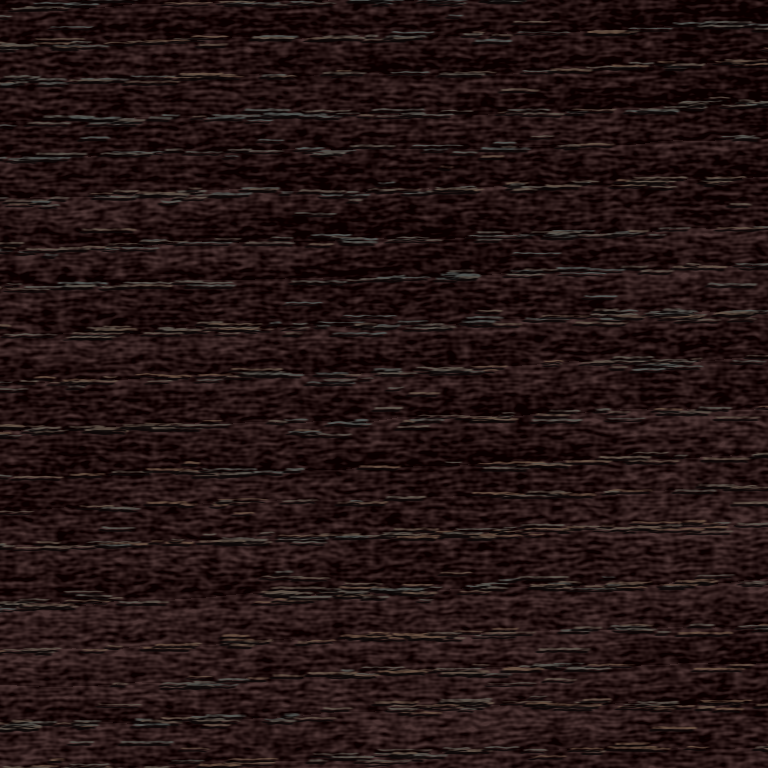
This texture is drawn by a WebGL 2 fragment shader. Its source:

```glsl
#version 300 es
precision highp float;
// Dark stained open-pored wood with a nearly horizontal grain.
// Growth rings and stretched gradient noise set the tone; thin dashes,
// scattered densely along each ring line, make the light, shadowed pores.

#define RINGS 18.0          // growth rings over the canvas height
#define TILT 0.03           // rise of the rings to the right
#define TONE 0.34           // mean brightness along the colour ramp
#define RING_CONTRAST 0.6
#define FIBRE_CONTRAST 1.25
#define FIBRE_SCALE vec2(42.0, 205.0)
#define PORE_CELL vec2(0.085, 0.0052)
#define PORE_SPREAD 0.0052  // distance of pores from the ring line
#define PORE_DENSITY 0.62
#define PORE_LAYERS 3

uniform vec2 u_resolution;
out vec4 fragColor;

const vec3 STAIN_DARK = vec3(0.08, 0.022, 0.022);
const vec3 STAIN_LIGHT = vec3(0.23, 0.15, 0.147);
const vec3 PORE_SHADOW = vec3(0.035, 0.02, 0.02);
const vec3 PORE_TAN = vec3(0.40, 0.31, 0.25);
const vec3 PORE_GREY = vec3(0.31, 0.33, 0.32);

// Integer hash of a lattice point, two values in 0..1
vec2 hash2(vec2 p) {
    uvec2 q = uvec2(ivec2(p)) * uvec2(1597334673u, 3812015801u);
    uint n = (q.x ^ q.y) * 1597334673u;
    n = (n ^ (n >> 15)) * 2246822519u;
    n ^= n >> 13;
    return vec2(n & 0xffffu, n >> 16) / 65535.0;
}

vec2 gradient(vec2 cell) {
    float angle = 6.28318 * hash2(cell).x;
    return vec2(cos(angle), sin(angle));
}

float gradientNoise(vec2 p) {
    vec2 i = floor(p), f = p - i;
    vec2 w = f * f * f * (f * (f * 6.0 - 15.0) + 10.0);
    vec2 e = vec2(1.0, 0.0);
    float low = mix(dot(gradient(i), f), dot(gradient(i + e), f - e), w.x);
    float high = mix(dot(gradient(i + e.yx), f - e.yx),
                     dot(gradient(i + 1.0), f - 1.0), w.x);
    return mix(low, high, w.y);
}

// Ring coordinate: whole numbers are the ring lines
float ringAt(vec2 p) {
    float v = p.y - TILT * p.x + 0.008 * gradientNoise(p * vec2(2.5, 3.0));
    return v * RINGS + 0.7 * gradientNoise(vec2(3.5, v * 7.0));
}

// Coverage of one layer of pore dashes (x) and a random tint (y)
vec2 pores(vec2 p, float layer) {
    p.y += 0.0016 * gradientNoise(p * vec2(75.0, 30.0) + layer * 9.0);
    vec2 g = p / PORE_CELL + layer * vec2(0.37, 0.33);
    float rowShift = hash2(vec2(floor(g.y), layer + 900.0)).x;
    g.x += rowShift;
    vec2 id = floor(g);
    vec2 centre = (id + 0.5 - vec2(rowShift, 0.0) - layer * vec2(0.37, 0.33)) * PORE_CELL;
    vec2 shape = hash2(id + vec2(211.0, 57.0) * (layer + 1.0));
    vec2 pick = hash2(id + vec2(73.0, 401.0) * (layer + 2.0));

    // Pores crowd around the nearest ring line, with gaps along it
    float ring = ringAt(centre);
    float away = (ring - round(ring)) / RINGS / PORE_SPREAD;
    float gaps = 1.0 + 1.1 * gradientNoise(vec2(centre.x * 5.0, round(ring) * 3.7));
    float chance = PORE_DENSITY * gaps * exp(-away * away) + 0.012;

    vec2 q = abs((g - id - 0.5) * PORE_CELL + vec2(0.0, (shape.y - 0.5) * 0.0006));
    float halfLength = PORE_CELL.x * mix(0.12, 0.46, shape.x);
    float halfWidth = mix(0.0008, 0.0015, shape.y);
    float soft = max(0.0008, 0.6 / u_resolution.y);
    float mask = 1.0 - smoothstep(halfWidth - soft, halfWidth + soft, q.y);
    mask *= 1.0 - smoothstep(halfLength - 0.006, halfLength, q.x);
    return vec2(mask * step(pick.x, chance), pick.y);
}

void main() {
    vec2 uv = gl_FragCoord.xy / u_resolution;

    // Fine fibres, short and slightly wavy
    vec2 p = uv - vec2(0.0, TILT * 0.5 * uv.x);
    p.y += 0.003 * gradientNoise(uv * vec2(28.0, 22.0));
    float fibre = gradientNoise(p * FIBRE_SCALE)
                + 0.65 * gradientNoise(p * FIBRE_SCALE * vec2(2.7, 0.83) + 31.7)
                + 0.45 * gradientNoise(p * FIBRE_SCALE * vec2(0.35, 0.5) + 77.1);

    // Rings: dark just above each line, lighter toward the next one
    float ring = ringAt(uv) + 0.1 * gradientNoise(p * vec2(14.0, 90.0));
    float ringStrength = mix(0.5, 1.2, hash2(vec2(floor(ring), 17.0)).x);
    float tone = TONE + RING_CONTRAST * ringStrength * (fract(ring) - 0.5);

    // Broad streaks and a gradual darkening upward
    tone += 0.5 * gradientNoise(p * vec2(2.2, 26.0) + 5.3);
    tone += 0.25 * gradientNoise(uv * vec2(3.0, 4.0) + 12.9);
    tone += 0.4 * (0.5 - uv.y) + FIBRE_CONTRAST * fibre;
    vec3 colour = mix(STAIN_DARK, STAIN_LIGHT, clamp(tone, -0.3, 1.4));

    // Pores: a dark groove beside each light dash
    float greyness = 0.5 + 0.9 * gradientNoise(uv * vec2(3.0, 7.0) + 40.0)
                   + 0.4 * (uv.y - 0.5);
    for (int i = 0; i < PORE_LAYERS; i++) {
        float layer = float(i);
        float groove = pores(uv + vec2(0.004, 0.0034), layer).x;
        vec2 dash = pores(uv, layer);
        vec3 tint = mix(PORE_TAN, PORE_GREY, clamp(greyness + dash.y - 0.5, 0.0, 1.0));
        colour = mix(colour, PORE_SHADOW, 0.85 * groove);
        colour = mix(colour, tint, dash.x * clamp(0.75 + 0.6 * fibre, 0.3, 1.0));
    }
    fragColor = vec4(max(colour, 0.0), 1.0);
}
```
